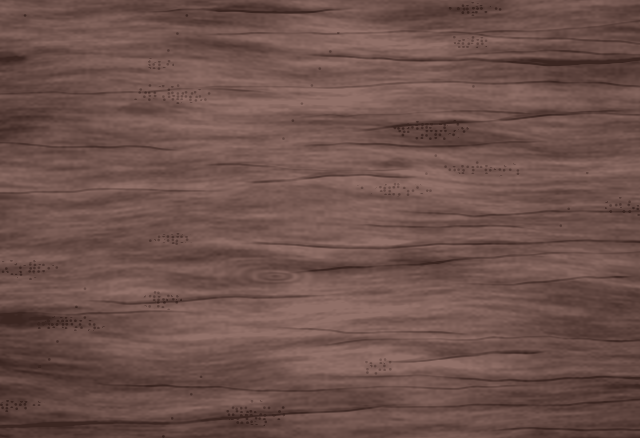
Write a WebGL 2 fragment shader that draws this texture.

```glsl
#version 300 es
precision highp float;
// Weathered brown wood with long horizontal grain, cracks, pores and knots.

uniform vec2 u_resolution;
out vec4 fragColor;

float hash(vec2 p) {
  return fract(sin(dot(p, vec2(127.1, 311.7))) * 43758.5);
}

vec4 hash4(float n) {
  return vec4(hash(vec2(n, 1.3)), hash(vec2(n, 5.7)), hash(vec2(n, 9.1)), hash(vec2(n, 14.9)));
}

float noise(vec2 p) {
  vec2 cell = floor(p), f = fract(p);
  f = f * f * (3.0 - 2.0 * f);
  return mix(mix(hash(cell), hash(cell + vec2(1, 0)), f.x),
             mix(hash(cell + vec2(0, 1)), hash(cell + vec2(1, 1)), f.x), f.y);
}

// Slow bending of the fibres, as layered sines
float bend(vec2 p) {
  return 0.014 * sin(p.x * 3.1 + p.y * 5.0) + 0.007 * sin(p.x * 7.3 - p.y * 13.0 + 1.0)
       + 0.0025 * sin(p.x * 19.0 + p.y * 31.0);
}

// Light and dark streaks, signed around zero
float grain(vec2 p) {
  return 0.50 * (noise(p * vec2(2.2, 13.0)) - 0.5)
       + 0.42 * (noise(p * vec2(4.0, 37.0) + 7.0) - 0.5)
       + 0.40 * (noise(p * vec2(7.0, 90.0) + 19.0) - 0.5)
       + 0.30 * (noise(p * vec2(22.0, 165.0) + 31.0) - 0.5)
       + 0.16 * (noise(p * vec2(110.0, 190.0) + 43.0) - 0.5);
}

// Tapered cracks: a hairline with a soft shadow on one side
float cracks(vec2 p, float aspect, float pixel) {
  float dark = 0.0;
  for (int i = 0; i < 30; i++) {
    float n = float(i);
    vec4 h = hash4(n + 3.0);
    float offset = p.x - h.x * aspect;
    float reach = mix(0.2, 0.65, h.y);
    float taper = max(1.0 - pow(offset / reach, 2.0), 0.0);
    float line = (n + h.z) / 30.0 + (h.w - 0.35) * 0.07 * offset
               + 0.007 * sin(p.x * 6.0 + n * 2.4) + 0.003 * sin(p.x * 17.0 + n * 4.1)
               + 0.004 * (noise(vec2(p.x * 24.0, n * 7.0)) - 0.5);
    float d = p.y - line;
    float wide = i % 4 == 1 ? 1.0 : 0.12;
    float ragged = noise(vec2(p.x * 9.0, n * 5.0 + 2.0));
    float thick = 0.001 + 0.019 * wide * taper * ragged;
    float shadow = smoothstep(-0.002 - pixel, 0.001, d) * (1.0 - smoothstep(thick * 0.4, thick + pixel, d));
    float core = 1.0 - smoothstep(0.0006, 0.0016 + pixel, abs(d));
    float strength = smoothstep(0.0, 0.5, taper) * mix(0.5, 1.0, wide);
    dark = max(dark, strength * (0.42 * shadow + 0.42 * core * smoothstep(0.1, 0.6, ragged)));
  }
  return dark;
}

// Patches of small dark pits, one jittered pit per cell
float pores(vec2 p, float aspect, float pixel) {
  float patches = 0.0;
  for (int i = 0; i < 15; i++) {
    vec4 h = hash4(float(i) + 61.0);
    vec2 center = vec2(h.x * aspect, (float(i) + h.y) / 15.0);
    vec2 size = vec2(mix(0.05, 0.13, h.z), mix(0.015, 0.036, h.w));
    patches = max(patches, 1.0 - smoothstep(0.2, 1.0, length((p - center) / size)));
  }
  vec2 scale = vec2(95.0, 125.0);
  vec2 cell = floor(p * scale);
  vec2 jitter = 0.3 + 0.4 * vec2(hash(cell), hash(cell + 17.0));
  float d = length((fract(p * scale) - jitter) / scale);
  float pit = 1.0 - smoothstep(0.0012, 0.0024 + pixel, d);
  return 0.08 * patches + 0.5 * pit * step(hash(cell + 41.0), patches * 0.75);
}

// Dark stains with ragged ends
float stains(vec2 p, float aspect) {
  float dark = 0.0;
  for (int i = 0; i < 6; i++) {
    vec4 h = hash4(float(i) + 97.0);
    vec2 center = vec2(h.x * aspect, (float(i) + h.y) / 6.0);
    float r = length((p - center) / vec2(mix(0.04, 0.1, h.z), mix(0.012, 0.025, h.w)));
    r += 0.8 * (noise(p * vec2(22.0, 80.0)) - 0.5);
    dark = max(dark, 1.0 - smoothstep(0.5, 1.15, r));
  }
  return 0.3 * dark;
}

void main() {
  float pixel = 1.0 / u_resolution.y;
  vec2 uv = gl_FragCoord.xy / u_resolution;
  vec2 p = gl_FragCoord.xy * pixel;
  float aspect = u_resolution.x * pixel;

  // Eye-shaped knot that pushes the fibres apart
  vec2 eye = (p - vec2(0.43 * aspect, 0.37)) / vec2(0.115, 0.031);
  float r = length(eye) + 0.2 * (noise(p * vec2(14.0, 60.0)) - 0.5);
  float knot = exp(-r * r * 0.9);
  vec2 fibre = p + vec2(0.0, bend(p) - 0.014 * eye.y * knot);

  // Tone: broad light in the middle, streaks, then the dark features
  vec2 fromCenter = uv - vec2(0.5, 0.53);
  float tone = 0.88 - 1.35 * dot(fromCenter, fromCenter) + 1.15 * grain(fibre);
  tone += 0.14 * (noise(p * vec2(2.5, 4.0) + 11.0) - 0.5);
  tone += knot * (0.13 * sin(r * 19.0) - 0.05) - 0.25 * exp(-r * r * 14.0);
  tone -= cracks(p, aspect, pixel) + pores(p, aspect, pixel) + stains(p, aspect);

  vec3 wood = mix(vec3(0.29, 0.20, 0.18), vec3(0.53, 0.405, 0.375), clamp(tone, -0.25, 1.15));
  fragColor = vec4(wood, 1.0);
}
```
